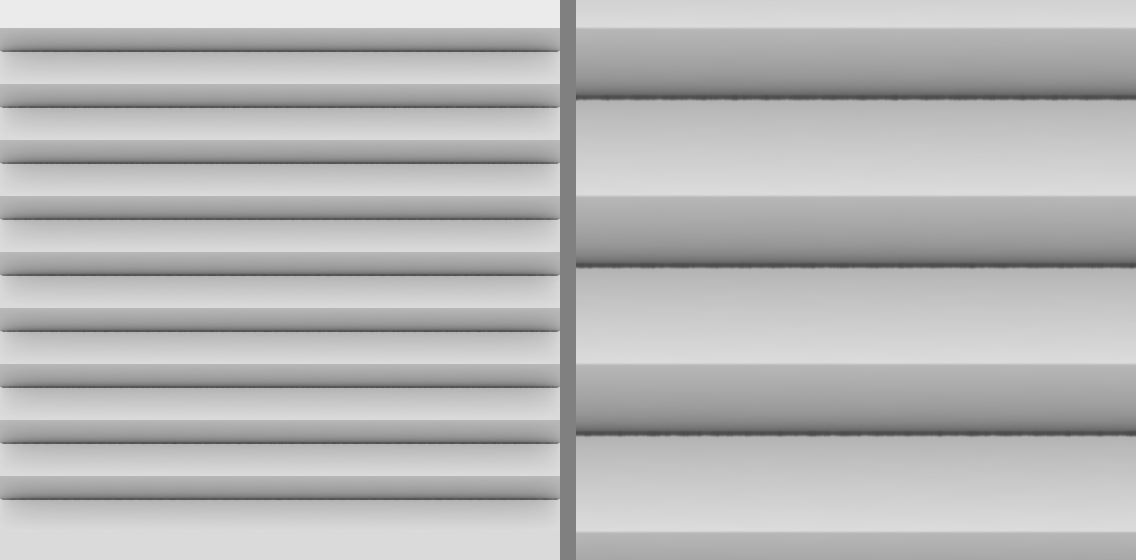
Left: the whole. Right: its middle third, enlarged.
Give the GLSL for this pattern, as a three.js fragment shader.

```glsl
// Nine horizontal pleats of a grey blind between two plain rails.
// Each pleat is a shaded upper face, a dark crease and a lit lower face,
// built from vertical gradients that fade toward the left and right ends.
varying vec2 vUv;

const float PLEATS = 9.0;
const float MARGIN = 0.05;         // height of the rails, in canvas units
const float CREASE = 0.415;        // crease position, as a share of a pleat
const float CREASE_HALF = 0.013;   // half the crease thickness, in pleats
const float CREASE_INSET = 0.004;  // gap between crease and canvas sides
const float SOFT = 0.0011;         // edge softness, in canvas units
const float END_FADE = 0.024;      // reach of the lighter ends
const float OCCLUSION_REACH = 0.052;
const float OCCLUSION_DEPTH = 0.24;
const float GRAIN = 0.004;

const float TOP_RAIL = 0.92;
const float BOTTOM_RAIL = 0.855;
const float SHADE_TOP = 0.72;
const float SHADE_LOW = 0.565;
const float SHADE_END = 0.73;
const float LIT_TOP = 0.69;
const float LIT_LOW = 0.862;
const float CREASE_GREY = 0.29;

// Layered sines, roughly -1 to 1, for faint fabric unevenness.
float waveNoise(vec2 p) {
  float sum = 0.0;
  float weight = 0.5;
  for (int i = 0; i < 4; i++) {
    sum += weight * sin(p.x + 1.7 * sin(p.y)) * cos(p.y + 1.3 * sin(p.x));
    p = mat2(1.6, 1.2, -1.2, 1.6) * p + 3.1;
    weight *= 0.6;
  }
  return sum;
}

// Upper face: darkens downward, with deep occlusion just above the crease.
float shadedFace(float p, float endLight) {
  float above = max(CREASE - p, 0.0);
  float grey = mix(SHADE_TOP, SHADE_LOW, clamp(p / CREASE, 0.0, 1.0));
  grey -= OCCLUSION_DEPTH * exp(-above / OCCLUSION_REACH);
  return mix(grey, SHADE_END, 0.65 * endLight);
}

// Lower face: brightens from the crease down to the fold edge.
float litFace(float p, float endLight) {
  float below = p < 0.5 * CREASE ? p + 1.0 - CREASE : p - CREASE;
  float t = clamp(below / (1.0 - CREASE), 0.0, 1.0);
  return mix(mix(LIT_TOP, LIT_LOW, pow(t, 0.8)), LIT_LOW, 0.85 * endLight);
}

void main() {
  float pitch = (1.0 - 2.0 * MARGIN) / PLEATS;
  float soft = SOFT / pitch;
  float depth = (1.0 - vUv.y - MARGIN) / pitch;
  float row = floor(depth + 0.25);
  float p = depth - row;  // -0.25 to 0.75, zero at the fold edge

  float side = min(vUv.x, 1.0 - vUv.x);
  float endLight = exp(-side / END_FADE);

  // Pleat faces
  float shaded = smoothstep(-soft, soft, p)
               * (1.0 - smoothstep(CREASE - soft, CREASE + soft, p));
  float grey = mix(litFace(p, endLight), shadedFace(p, endLight), shaded);
  grey += GRAIN * waveNoise(vec2(vUv.x * 45.0 + row * 5.3, vUv.y * 260.0));

  // Crease with a slightly uneven stitch-like edge
  float uneven = waveNoise(vec2(vUv.x * 330.0, row * 7.1));
  float thickness = CREASE_HALF * (1.0 + 0.25 * uneven);
  float crease = 1.0 - smoothstep(thickness - soft, thickness + soft,
                                  abs(p - CREASE));
  crease *= smoothstep(CREASE_INSET - SOFT, CREASE_INSET + SOFT, side);
  crease *= 0.9 - 0.35 * endLight + 0.1 * uneven;
  grey = mix(grey, CREASE_GREY, crease);

  // Plain rails above and below
  float topRail = smoothstep(-SOFT, SOFT, vUv.y - (1.0 - MARGIN));
  float bottomRail = smoothstep(-SOFT, SOFT, MARGIN - vUv.y);
  grey = mix(grey, TOP_RAIL, topRail);
  grey = mix(grey, BOTTOM_RAIL, bottomRail);

  gl_FragColor = vec4(vec3(grey), 1.0);
}
```
